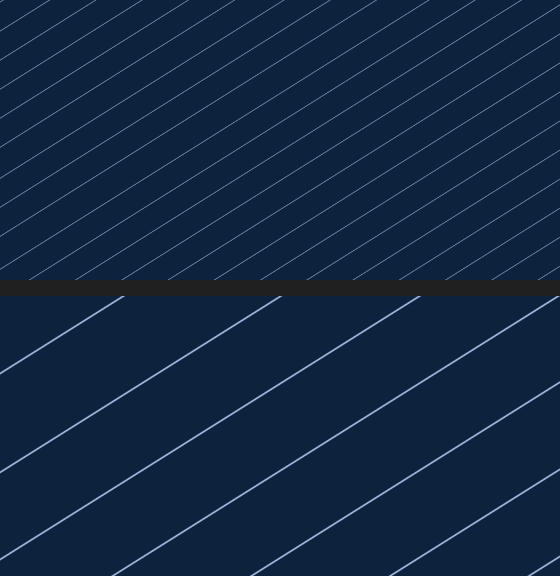
Top, the full canvas; bottom, a detail of the centre.
Reproduce this pattern procedurally as a Shadertoy shader.

```glsl
// Thin pale diagonal rules on a flat navy ground. Each pixel is projected along
// the rules onto the top edge, where they repeat evenly apart from two wider
// gaps; an exact box-filtered coverage then blends in the hairline.

#define SLOPE 0.628                    // rise over run of the rules
#define PERIOD 0.16518                 // spacing along the top edge, in heights
#define START 0.0120                   // first rule on the top edge
#define SLIP 0.0111                    // extra spacing unit of the wider gaps
#define GAP_A 0.924                    // middle of the gap widened by one slip
#define GAP_B 1.437                    // middle of the gap widened by two slips
#define LINE_WIDTH 0.0021              // rule thickness, in heights
#define GROUND vec3(0.043, 0.138, 0.240)
#define LINE_COLOR vec3(0.62, 0.70, 0.85)

// Where the rule direction through p meets the top edge.
float topIntercept(vec2 p) {
    return p.x + (1.0 - p.y) / SLOPE;
}

// Signed perpendicular distance to the nearest rule.
float ruleDistance(vec2 p) {
    float u = topIntercept(p);
    float shift = SLIP * (step(GAP_A, u) + 2.0 * step(GAP_B, u));
    float phase = (u - START - shift) / PERIOD;
    float along = (fract(phase + 0.5) - 0.5) * PERIOD;
    return along * SLOPE / sqrt(1.0 + SLOPE * SLOPE);
}

// Share of a pixel-wide window covered by a rule at distance d.
float lineCoverage(float d, float pixel) {
    float upper = min(d + 0.5 * LINE_WIDTH, 0.5 * pixel);
    float lower = max(d - 0.5 * LINE_WIDTH, -0.5 * pixel);
    return clamp((upper - lower) / pixel, 0.0, 1.0);
}

void mainImage(out vec4 fragColor, in vec2 fragCoord) {
    vec2 p = fragCoord / iResolution.y;
    float coverage = lineCoverage(ruleDistance(p), 1.0 / iResolution.y);
    fragColor = vec4(mix(GROUND, LINE_COLOR, coverage), 1.0);
}
```
